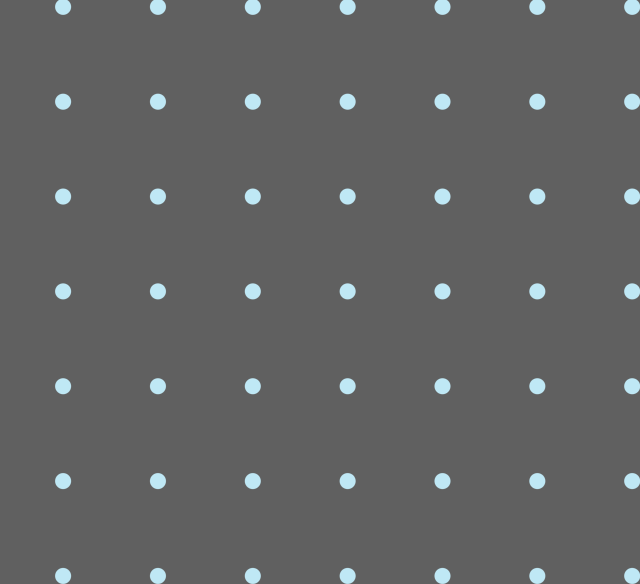
Give the GLSL for this pattern, as a WebGL 2 fragment shader.

```glsl
#version 300 es
precision highp float;

uniform vec2 u_resolution;
out vec4 fragColor;

// Signed distance to the nearest dot of a square grid
float dotGrid(vec2 p, vec2 firstCentre, float spacing, float radius) {
    vec2 cell = fract((p - firstCentre) / spacing + 0.5) - 0.5;
    return length(cell * spacing) - radius;
}

void main() {
    // One unit is the canvas width
    vec2 p = gl_FragCoord.xy / u_resolution.x;
    float pixel = 1.0 / u_resolution.x;

    vec3 grey = vec3(0.378);
    vec3 paleBlue = vec3(0.75, 0.91, 0.96);

    // Seven columns and seven rows, reaching the right, top and bottom edges
    float d = dotGrid(p, vec2(0.0986, 0.0126), 0.1482, 0.0125);
    float coverage = 1.0 - smoothstep(-0.7 * pixel, 0.7 * pixel, d);

    fragColor = vec4(mix(grey, paleBlue, coverage), 1.0);
}
```
